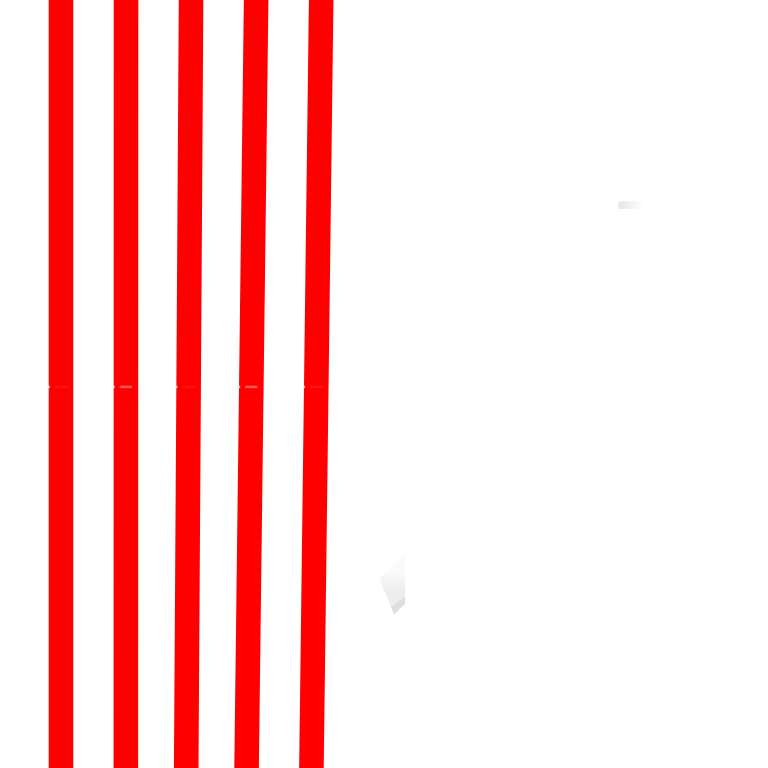
Reproduce this pattern procedurally as a Shadertoy shader.

```glsl
// Five red upright stripes on white, the right-hand ones leaning slightly,
// cut by a thin seam at mid height, with a pale grey shard and a faint smudge.
// Stripes come from a loop; the shard is an intersection of half planes.

// Signed distance to the line a-b, positive on its left
float leftOf(vec2 p, vec2 a, vec2 b) {
    vec2 d = normalize(b - a);
    return d.x * (p.y - a.y) - d.y * (p.x - a.x);
}

// Soft coverage of a distance that is positive inside
float cover(float d, float px) {
    return clamp(d / px + 0.5, 0.0, 1.0);
}

float hash(float n) {
    return fract(sin(n * 12.9898) * 43758.5453);
}

void mainImage(out vec4 fragColor, in vec2 fragCoord) {
    vec2 uv = fragCoord / iResolution.xy;
    float px = 1.0 / min(iResolution.x, iResolution.y);
    vec3 color = vec3(1.0);

    // Stripes, with notches and pale dashes along the seam
    float seam = cover(0.0016 - abs(uv.y - 0.4962), px);
    for (int i = 0; i < 5; i++) {
        float n = float(i);
        float lean = 0.0127 * smoothstep(0.8, 3.2, n);
        float x = uv.x - 0.0794 - 0.0847 * n + lean * (1.0 - uv.y);
        float stripe = cover(0.016 - abs(x), px);
        stripe *= 1.0 - 0.7 * seam * cover(-0.0145 - x, px);
        float dash = seam * cover(0.008 - abs(x), px);
        float pale = mod(n, 2.0) * 0.3 + 0.06 + 0.04 * hash(n);
        vec3 red = mix(vec3(1.0, 0.0, 0.0), vec3(1.0), dash * pale);
        color = mix(color, red, stripe);
    }

    // Shard: four-sided outline, lighter at the top, darker facet at the foot
    vec2 west = vec2(0.494, 0.247), foot = vec2(0.513, 0.2);
    vec2 east = vec2(0.5275, 0.214), peak = vec2(0.5275, 0.278);
    float inside = min(min(leftOf(uv, west, foot), leftOf(uv, foot, east)),
                       min(leftOf(uv, east, peak), leftOf(uv, peak, west)));
    float grey = mix(0.93, 0.98, smoothstep(0.225, 0.26, uv.y));
    float facet = leftOf(uv, vec2(0.5275, 0.223), vec2(0.508, 0.209));
    grey = mix(grey, 0.87, cover(facet, px));
    color = mix(color, vec3(grey), cover(inside, px));

    // Smudge fading to the right
    float smudge = cover(0.005 - abs(uv.y - 0.733), px) * cover(uv.x - 0.805, px);
    color -= 0.09 * smudge * (1.0 - smoothstep(0.805, 0.843, uv.x));

    fragColor = vec4(color, 1.0);
}
```
